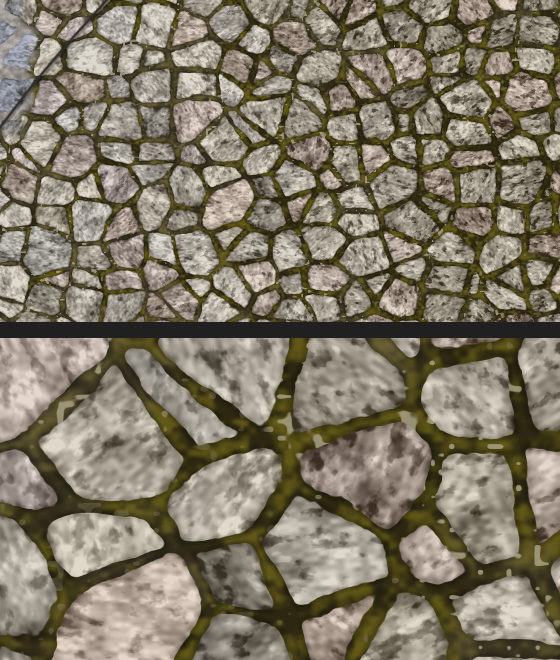
Top, the full canvas; bottom, a detail of the centre.
A Shadertoy shader for this texture:

```glsl
// Irregular fieldstone paving with mossy joints, a cement corner and a cable.
// Stones are cells of a weighted Voronoi diagram with rounded, rough borders;
// layered value noise gives the weathered faces, moss and grit.

const vec2 STONES_PER_HEIGHT = vec2(9.2, 10.5);
const vec3 MOSS_DARK = vec3(0.165, 0.145, 0.065);
const vec3 MOSS_OLIVE = vec3(0.36, 0.325, 0.085);
const vec3 SOIL = vec3(0.33, 0.30, 0.22);
const vec3 GRIT = vec3(0.66, 0.63, 0.52);
const vec3 CEMENT = vec3(0.62, 0.60, 0.58);
const vec3 CABLE = vec3(0.19, 0.18, 0.17);

float hash(vec2 p) {
    return fract(sin(dot(p, vec2(127.1, 311.7))) * 43758.5453);
}

vec2 hash2(vec2 p) {
    return vec2(hash(p), hash(p + 37.3));
}

float noise(vec2 p) {
    vec2 i = floor(p), f = fract(p);
    f = f * f * (3.0 - 2.0 * f);
    float low = mix(hash(i), hash(i + vec2(1, 0)), f.x);
    float high = mix(hash(i + vec2(0, 1)), hash(i + vec2(1, 1)), f.x);
    return mix(low, high, f.y);
}

float fbm(vec2 p) {
    float sum = 0.0, amp = 0.53;
    for (int i = 0; i < 4; i++) {
        sum += amp * noise(p);
        p = mat2(1.6, 1.2, -1.2, 1.6) * p + 5.7;
        amp *= 0.5;
    }
    return sum;
}

mat2 rotation(float angle) {
    float c = cos(angle), s = sin(angle);
    return mat2(c, s, -s, c);
}

float smoothMin(float a, float b, float k) {
    float h = max(k - abs(a - b), 0.0) / k;
    return min(a, b) - 0.25 * h * h * k;
}

vec2 site(vec2 cell) {
    return cell + 0.5 + 0.84 * (hash2(cell) - 0.5);
}

// Larger weights grow a stone at the cost of its neighbours
float weight(vec2 cell) {
    float h = hash(cell + 71.9);
    return 0.5 * h * h;
}

// x: distance to the cell border, yz: id of the stone
vec3 stoneCell(vec2 p) {
    vec2 base = floor(p), id = base;
    float best = 1e3;
    for (int y = -2; y <= 2; y++)
    for (int x = -2; x <= 2; x++) {
        vec2 cell = base + vec2(x, y), r = site(cell) - p;
        float power = dot(r, r) - weight(cell);
        if (power < best) { best = power; id = cell; }
    }
    float border = 4.0;
    for (int y = -2; y <= 2; y++)
    for (int x = -2; x <= 2; x++) {
        if (x == 0 && y == 0) continue;
        vec2 cell = id + vec2(x, y), r = site(cell) - p;
        float power = dot(r, r) - weight(cell);
        float d = (power - best) / (2.0 * length(site(cell) - site(id)));
        border = smoothMin(border, d, 0.09);
    }
    return vec3(border, id);
}

// Weathered face: per-stone tone, mottling, dark pits and pale lichen
vec3 stoneColor(vec2 p, vec2 id, float depth, float right) {
    vec2 q = rotation(6.28 * hash(id + 5.1)) * p * vec2(1.0, 1.4) + id * 7.0;
    float tone = mix(0.60, 0.77, hash(id + 13.7)) - 0.05 * right;
    tone += 0.55 * (fbm(q * 2.6) - 0.5) + 0.26 * (noise(q * 13.0) - 0.5);
    float pits = smoothstep(0.54, 0.72, fbm(q * 5.5 + 31.0));
    tone -= pits * mix(0.16, 0.30, right);
    tone += 0.13 * smoothstep(0.58, 0.72, fbm(q * 4.0 + 83.0));
    tone -= 0.11 * (1.0 - smoothstep(0.0, 0.07, depth));
    tone = clamp(tone, 0.22, 0.88);
    vec3 warm = vec3(0.02, -0.008, 0.0) * step(0.65, hash(id + 23.0));
    vec3 cool = vec3(-0.015, 0.0, 0.04) * (1.0 - right) * hash(id + 29.0);
    return vec3(tone, tone - 0.03, tone - 0.09) + warm + cool;
}

// Joint filling: moss to the right, more soil to the left, scattered grit
vec3 jointColor(vec2 p, float depth, float right) {
    float tuft = fbm(p * 3.2 + 11.0) + 0.45 * (noise(p * 12.0) - 0.5);
    vec3 color = mix(MOSS_DARK, MOSS_OLIVE, smoothstep(0.25, 0.78, tuft));
    float soil = smoothstep(0.42, 0.68, fbm(p * 0.9 + 47.0) + 0.12 - 0.25 * right);
    color = mix(color, SOIL * (0.55 + 0.8 * tuft), 0.6 * soil);
    color *= mix(0.78, 1.06, smoothstep(0.0, 0.08, -depth));
    float patches = smoothstep(0.45, 0.65, noise(p * 0.8 + 19.0));
    float grains = smoothstep(0.76, 0.88, noise(p * 11.0 + 3.0));
    return mix(color, GRIT, grains * (0.25 + 0.6 * patches));
}

void mainImage(out vec4 fragColor, in vec2 fragCoord) {
    vec2 uv = fragCoord / iResolution.y;
    float pixel = 1.0 / iResolution.y;
    float right = smoothstep(0.1, 1.6, uv.x);
    vec2 p = uv * STONES_PER_HEIGHT;

    // Stone outlines, bent gently and chipped along the rim
    vec2 bend = vec2(noise(p * 0.7), noise(p * 0.7 + 53.0)) - 0.5;
    vec3 stone = stoneCell(p + 0.35 * bend);
    float chips = 0.15 * (fbm(p * 3.0 + 61.0) - 0.5);
    float depth = stone.x - mix(0.07, 0.09, right) + chips;

    // Cement spills over the joints of the upper left corner
    float corner = uv.x + 0.12 * (fbm(p * 1.5) - 0.5);
    float cement = (1.0 - smoothstep(0.06, 0.12, corner)) * smoothstep(0.56, 0.64, uv.y);
    vec3 filler = CEMENT + 0.45 * (fbm(p * 6.0) - 0.5);
    vec3 joint = mix(jointColor(p, depth, right), filler, cement);
    depth -= 0.1 * cement;

    float edge = 8.0 * pixel;
    vec3 face = stoneColor(p, stone.yz, depth, right);
    face = mix(face, face * vec3(0.78, 0.82, 0.92), cement);
    vec3 color = mix(joint, face, smoothstep(-edge, edge, depth));

    // Slanted cable with a soft shadow
    vec2 along = normalize(vec2(0.328, 0.396));
    vec2 fromStart = uv - vec2(0.0, 0.604);
    float side = dot(fromStart, vec2(along.y, -along.x));
    side += 0.006 * sin(7.0 * dot(fromStart, along));
    color *= 1.0 - 0.3 * (1.0 - smoothstep(0.003, 0.012, abs(side - 0.004)));
    color = mix(CABLE, color, smoothstep(-pixel, pixel, abs(side) - 0.0035));

    fragColor = vec4(clamp(color, 0.0, 1.0), 1.0);
}
```
